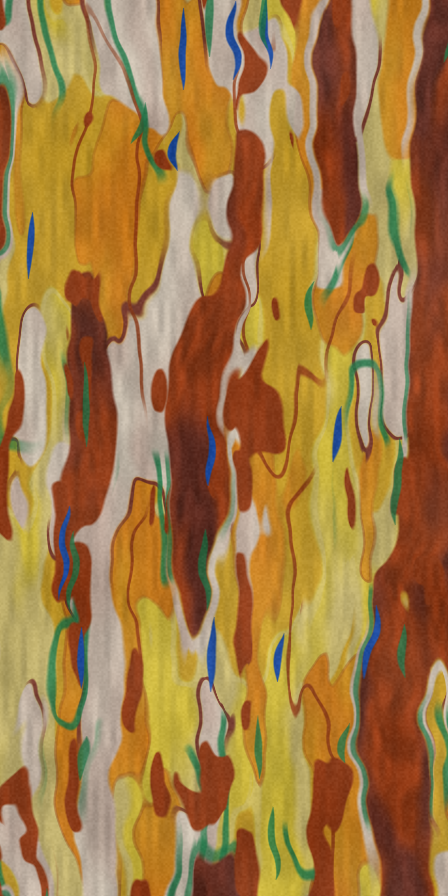
Write a Shadertoy shader that draws this pattern.

```glsl
// Painted bark: upright streaks of ochre, cream, pink and maroon with green and blue slivers.

float hash(vec2 p) {
    vec3 q = fract(p.xyx * vec3(0.1031, 0.1030, 0.0973));
    q += dot(q, q.yzx + 33.33);
    return fract((q.x + q.y) * q.z);
}

float noise(vec2 p) {
    vec2 i = floor(p), f = fract(p);
    f = f * f * f * (f * (f * 6.0 - 15.0) + 10.0);
    return mix(mix(hash(i), hash(i + vec2(1, 0)), f.x),
               mix(hash(i + vec2(0, 1)), hash(i + vec2(1, 1)), f.x), f.y);
}

// Two octaves of stretched noise: long streaks with lumpy sides
float streaks(vec2 p, vec2 freq, float seed) {
    vec2 q = p * freq + seed * vec2(7.31, 3.77);
    return 0.7 * noise(q) + 0.3 * noise(q * vec2(1.9, 2.7) + 17.3);
}

// Approximate signed distance to a contour of the streaks, positive inside
float patchDist(vec2 p, vec2 freq, float seed, float level) {
    float e = 0.003, f = streaks(p, freq, seed);
    vec2 grad = vec2(streaks(p + vec2(e, 0), freq, seed),
                     streaks(p + vec2(0, e), freq, seed)) - f;
    return (f - level) / max(length(grad) / e, 1.3);
}

float fill(float d, float soft) { return smoothstep(-soft, soft, d); }

// A soft band of half width w around a contour
float band(float d, float w) { return 1.0 - smoothstep(w * 0.4, w * 1.4, abs(d)); }

// Scattered thin tapering dashes
float slivers(vec2 p, vec2 grid, float chance, float seed) {
    vec2 cell = floor(p * grid), f = (fract(p * grid) - 0.5) / grid;
    float r = hash(cell + seed), h = (0.2 + 0.25 * hash(cell + seed + 5.0)) / grid.y;
    float x = f.x - (hash(cell + seed + 9.0) - 0.5) * 0.5 / grid.x - 0.06 * f.y;
    float taper = 1.0 - f.y * f.y / (h * h);
    return step(r, chance) * fill(0.009 * taper - abs(x), 0.0025) * step(0.0, taper);
}

void mainImage(out vec4 fragColor, in vec2 fragCoord) {
    vec2 uv = fragCoord / iResolution.x;
    float low = 1.0 - smoothstep(0.2, 0.9, uv.y);

    // Hand-drawn wobble
    vec2 p = uv;
    p.x += 0.050 * (noise(uv * vec2(4.0, 4.5)) - 0.5);
    p.x += 0.022 * (noise(uv * vec2(13.0, 15.0) + 31.0) - 0.5);
    p.y += 0.090 * (noise(uv * vec2(11.0, 5.0) + 57.0) - 0.5);

    vec3 ochre = vec3(0.73, 0.58, 0.17), lemon = vec3(0.76, 0.68, 0.23);
    vec3 cream = vec3(0.72, 0.66, 0.41), pink = vec3(0.70, 0.62, 0.57);
    vec3 orange = vec3(0.76, 0.46, 0.12), rust = vec3(0.54, 0.23, 0.10);
    vec3 maroon = vec3(0.38, 0.19, 0.15), green = vec3(0.14, 0.45, 0.28);
    vec3 blue = vec3(0.12, 0.29, 0.60);

    // Yellow ground in long strips
    vec3 col = mix(cream, lemon, smoothstep(0.35, 0.6, streaks(p, vec2(14.0, 2.5), 1.0)));
    float ochreD = patchDist(p, vec2(10.0, 2.2), 2.0, 0.53);
    col = mix(col, ochre, fill(ochreD, 0.006));
    col = mix(col, cream * 1.05, 0.6 * band(ochreD + 0.008, 0.006));

    // Orange patches with a darker rim
    float orangeD = patchDist(p, vec2(11.0, 2.0), 3.0, 0.61);
    col = mix(col, mix(orange, ochre, 0.6 * noise(p * vec2(24.0, 6.0))), fill(orangeD, 0.005));
    col = mix(col, rust, 0.5 * band(orangeD, 0.004) * noise(p * vec2(9.0, 5.0)));

    // Pale pink patches, outlined here and there in brown
    float pinkD = patchDist(p, vec2(12.0, 2.6), 4.0, 0.63);
    vec3 pale = mix(pink, vec3(0.77, 0.73, 0.67), noise(p * vec2(22.0, 7.0) + 3.0));
    col = mix(col, pale, fill(pinkD, 0.005));
    col = mix(col, maroon * 1.2, band(pinkD + 0.004, 0.004)
              * smoothstep(0.45, 0.7, noise(p * vec2(7.0, 4.0) + 8.0)));

    // Thin green and rust contour lines, denser towards the foot
    float lineD = patchDist(p, vec2(8.0, 1.4), 5.0, 0.5);
    float greenMask = smoothstep(0.50, 0.66, noise(p * vec2(6.0, 3.5) + 21.0) + 0.16 * low);
    col = mix(col, green, 0.85 * greenMask * band(lineD, 0.008));
    float rustLine = patchDist(p, vec2(9.0, 0.9), 6.0, 0.47);
    col = mix(col, rust, 0.85 * band(rustLine, 0.004)
              * smoothstep(0.35, 0.55, noise(p * vec2(5.0, 3.0) + 40.0)));

    // Maroon and rust bark with a pink halo
    float barkD = patchDist(p, vec2(9.0, 1.5), 7.0, 0.605);
    float halo = smoothstep(0.25, 0.55, noise(p * vec2(6.0, 4.0) + 62.0));
    col = mix(col, pale, halo * band(barkD + 0.011, 0.010));
    col = mix(col, green, 0.7 * greenMask * band(barkD + 0.006, 0.006));
    vec3 bark = mix(maroon, rust, smoothstep(0.35, 0.65, streaks(p, vec2(12.0, 3.0), 8.0)));
    bark *= 0.85 + 0.3 * noise(p * vec2(60.0, 18.0));
    col = mix(col, bark, fill(barkD, 0.0045));

    // Small rust drops and blue slivers
    col = mix(col, rust, fill(patchDist(p, vec2(17.0, 4.5), 9.0, 0.73), 0.004));
    col = mix(col, blue, slivers(p, vec2(9.0, 4.5), 0.17, 12.0));
    col = mix(col, green, 0.8 * slivers(p + 0.37, vec2(10.0, 5.0), 0.10 + 0.12 * low, 44.0));

    // Brush marks and canvas grain
    col *= 0.91 + 0.18 * noise(uv * vec2(75.0, 14.0) + 5.0);
    col += 0.05 * (noise(uv * 210.0) - 0.5);
    col += 0.06 * (noise(uv * vec2(9.0, 6.0) + 90.0) - 0.5);
    fragColor = vec4(clamp(col, 0.0, 1.0), 1.0);
}
```
